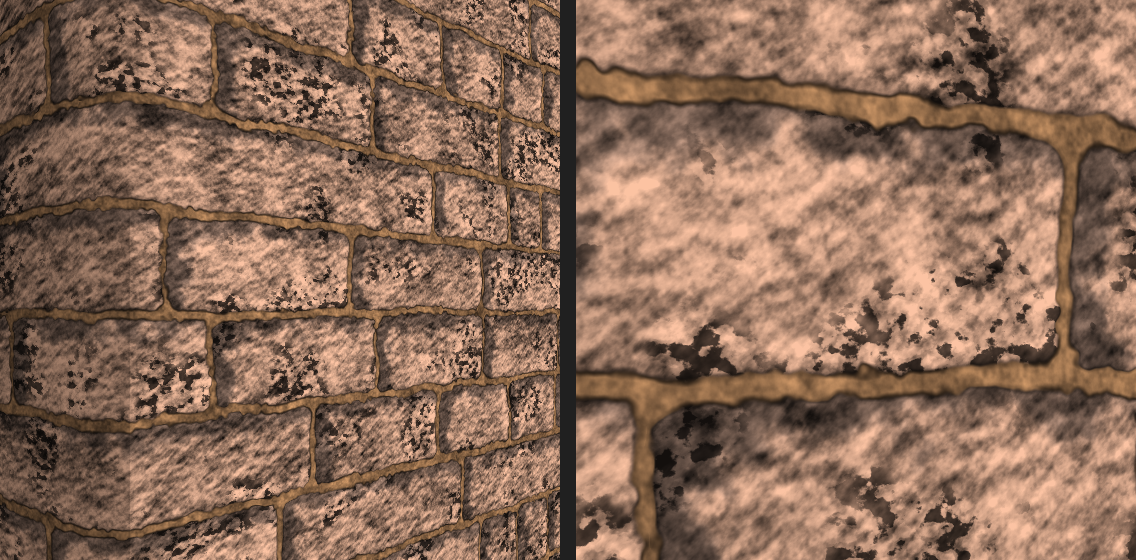
Left: the whole. Right: its middle third, enlarged.
This texture is drawn by a three.js fragment shader. Its source:

```glsl
// Weathered sandstone block wall with a rounded corner, receding to the right.
varying vec2 vUv;

#define CORNER 0.232
#define HORIZON 0.449
#define RECESSION 0.599
#define CORNER_CURVE 3.16
#define COURSE_HEIGHT 0.196
#define JOINT vec2(0.006, 0.009)
#define ROUNDING 0.020
#define EDGE_WEAR 0.024
#define STONE_TONE 0.635
#define STONE_COLOR vec3(1.0, 0.775, 0.645)
#define SOOT_COLOR vec3(1.0, 0.83, 0.75)
#define MORTAR_COLOR vec3(0.64, 0.47, 0.32)

float hash(vec2 p) {
  vec3 q = fract(p.xyx * vec3(0.1031, 0.1030, 0.0973));
  q += dot(q, q.yzx + 33.33);
  return fract((q.x + q.y) * q.z);
}

float noise(vec2 p) {
  vec2 i = floor(p), f = fract(p);
  f = f * f * (3.0 - 2.0 * f);
  return mix(mix(hash(i), hash(i + vec2(1.0, 0.0)), f.x),
             mix(hash(i + vec2(0.0, 1.0)), hash(i + 1.0), f.x), f.y);
}

float fbm(vec2 p) {
  float sum = 0.0, amplitude = 0.52;
  for (int i = 0; i < 5; i++) {
    sum += amplitude * noise(p);
    p = mat2(1.6, 1.2, -1.2, 1.6) * p + 17.3;
    amplitude *= 0.5;
  }
  return sum;
}

// Bond of a course: first joint, first stone length, length ratio.
vec3 courseBond(float row) {
  if (row > 3.5) return vec3(0.60, 0.65, 0.50);
  if (row > 2.5) return vec3(0.512, 0.325, 0.82);
  if (row > 1.5) return vec3(-0.19, 0.35, 1.21);
  if (row > 0.5) return vec3(-0.36, 1.16, 0.29);
  if (row > -0.5) return vec3(0.065, 0.45, 1.10);
  if (row > -1.5) return vec3(-0.30, 0.46, 0.95);
  if (row > -2.5) return vec3(0.408, 0.411, 0.78);
  if (row > -3.5) return vec3(-0.18, 0.50, 1.20);
  return vec3(0.40, 0.60, 0.30);
}

// One at zero, fading out up to the limit.
float below(float limit, float x) {
  return 1.0 - smoothstep(0.0, limit, x);
}

void main() {
  // Unroll the receding face and the curved corner into flat wall space.
  float side = vUv.x - CORNER;
  float scale = side > 0.0 ? 1.0 - RECESSION * side : 1.0 - CORNER_CURVE * side * side;
  float along = side > 0.0 ? side / scale : side * (1.0 - 2.0 * side);
  vec2 wall = vec2(along, (vUv.y - HORIZON) / scale);

  // Find the stone by stepping along its course.
  vec2 wobble = vec2(fbm(wall * 13.0), fbm(wall * 13.0 + 41.0)) - 0.5;
  vec2 p = wall + EDGE_WEAR * wobble;
  float level = (p.y + 0.012) / COURSE_HEIGHT;
  float row = floor(level);
  vec3 bond = courseBond(row);
  float left = -1.0, right = bond.x, stoneLength = bond.y, column = 0.0;
  for (int i = 0; i < 7; i++) {
    if (p.x > right) {
      left = right;
      right += stoneLength;
      stoneLength = max(stoneLength * bond.z, 0.17);
      column += 1.0;
    }
  }
  vec2 id = vec2(column, row + 10.0);
  vec2 size = vec2(right - left, COURSE_HEIGHT);
  vec2 low = vec2(p.x - left, (level - row) * COURSE_HEIGHT);
  vec2 high = size - low;

  // Rounded block outline, negative inside.
  vec2 gap = JOINT * (0.7 + 0.6 * hash(id + 3.0));
  vec2 corner = abs(low - 0.5 * size) - 0.5 * size + gap + ROUNDING;
  float d = length(max(corner, 0.0)) + min(max(corner.x, corner.y), 0.0) - ROUNDING;
  d += 0.014 * (noise(wall * 95.0) - 0.5) * noise(wall * 19.0);
  float stone = 1.0 - smoothstep(-0.0015, 0.0015, d);

  // Stone surface: broad stains, slanted tooling, fine relief and speckle.
  vec2 local = wall + id * vec2(3.7, 5.3);
  vec2 slant = mat2(0.82, -0.57, 0.57, 0.82) * local;
  vec2 grainPoint = slant * vec2(48.0, 84.0);
  float stain = fbm(local * 15.0);
  float grain = fbm(grainPoint);
  float relief = grain - fbm(grainPoint + vec2(0.25, 0.4));
  float speckle = noise(local * 210.0) + noise(local * 330.0) - 1.0;
  float tone = STONE_TONE + 0.08 * (hash(id) - 0.5);
  tone += 0.60 * (stain - 0.5) + 0.52 * (grain - 0.5) + 0.62 * relief + 0.13 * speckle;

  // Clusters of small dark pits beside pale flakes.
  float pitted = smoothstep(0.50, 0.66, fbm(local * 9.0 + 23.0));
  float hollow = fbm(local * vec2(70.0, 95.0));
  tone += 0.16 * pitted * (1.0 - smoothstep(0.34, 0.46, hollow));
  tone *= 1.0 - 0.70 * pitted * smoothstep(0.53, 0.63, hollow);

  // Sooty left and top edges, pale right arris, shaded underside.
  float ragged = 0.08 * (fbm(local * 30.0) - 0.5);
  float soot = max(0.50 * below(0.03, low.x - gap.x - 0.024 + ragged),
                   0.42 * below(0.03, high.y - gap.y - 0.012 + ragged));
  tone *= 1.0 - soot;
  tone += 0.07 * below(0.02, abs(high.x - gap.x - 0.014));
  tone *= 1.0 - 0.25 * below(0.012, low.y - gap.y);
  tone *= 1.0 - 0.40 * below(0.004, -d);
  tone -= 0.35 * max(tone - 0.78, 0.0);
  vec3 stoneColor = mix(STONE_COLOR, SOOT_COLOR, soot) * clamp(tone, 0.07, 0.95);

  // Sandy mortar, stained in places, with a broken dark line under the stones.
  float sand = 0.42 + 0.72 * fbm(wall * 75.0) + 0.22 * (noise(wall * 260.0) - 0.5);
  sand += 0.5 * (fbm(wall * 14.0 + 7.0) - 0.4);
  float shade = 0.35 + 0.4 * smoothstep(0.4, 0.6, noise(wall * 24.0));
  float contact = mix(shade, 1.0, smoothstep(0.0, 0.005, d));
  vec3 color = mix(MORTAR_COLOR * sand * contact, stoneColor, stone);

  // The turned side is darker, with a hard seam on the lower courses.
  float soft = smoothstep(-0.25, 0.15, side);
  float seam = smoothstep(-0.0015, 0.0015, side);
  float light = mix(0.58, 1.0, mix(soft, 0.45 * seam + 0.55 * soft, below(0.03, wall.y - 0.16)));
  gl_FragColor = vec4(color * light * 1.04, 1.0);
}
```
